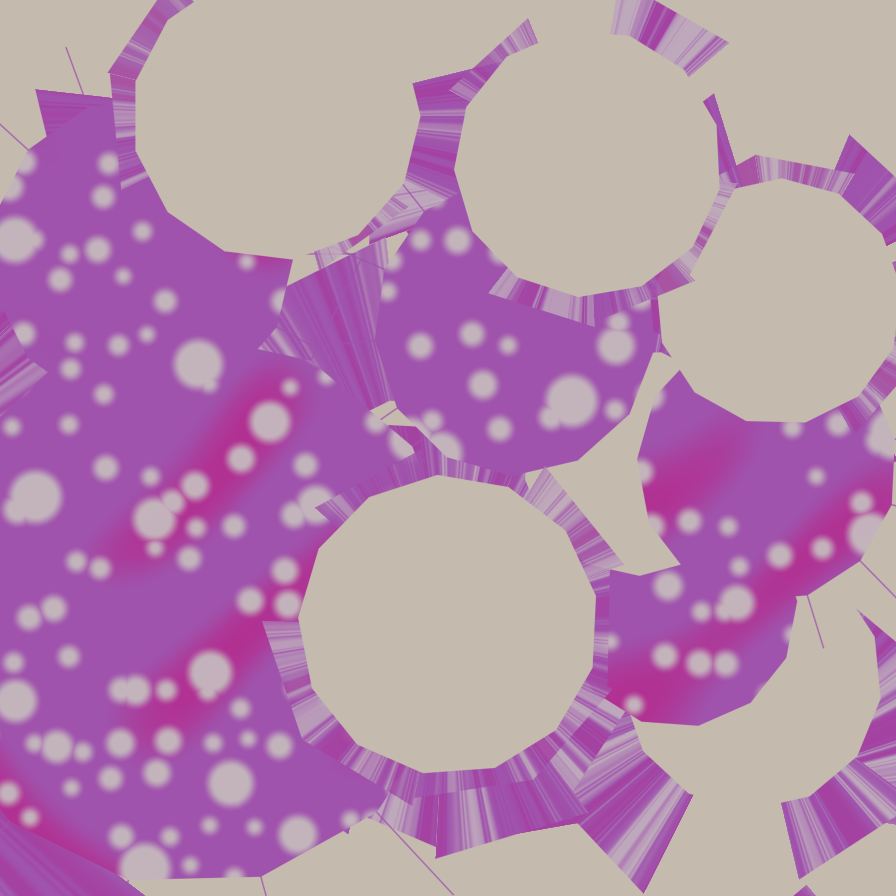
Give the GLSL for this background, as a Shadertoy shader.

```glsl
// Spotted violet polygon crescents, bitten by plain discs, with streaked fans between them
const float TAU = 6.2831853;
const vec3 BEIGE = vec3(.77, .73, .68);
const vec3 VIOLET = vec3(.625, .325, .675);
const vec3 MAGENTA = vec3(.71, .16, .55);
const vec3 LILAC = vec3(.745, .66, .735);

float hash(vec2 p) {
    return fract(sin(dot(p, vec2(127.1, 311.7))) * 4375.85);
}

vec2 heading(float a) {
    return vec2(cos(a), sin(a));
}

// Antialiased coverage of a signed distance
float cover(float d) {
    float w = .75 / iResolution.y;
    return 1. - smoothstep(-w, w, d);
}

// Offset from the middle of the nearest side, as an angle
float sideAngle(vec2 q, float sides, float turn) {
    return (fract(atan(q.y, q.x) / TAU * sides + turn) - .5) * TAU / sides;
}

float polygon(vec2 q, float r, float turn) {
    return length(q) * cos(sideAngle(q, 13., turn)) - r;
}

// Soft round spots on two cellular grids
float spots(vec2 p) {
    float s = 0.;
    for (int k = 0; k < 2; k++) {
        float size = k == 0 ? .05 : .095;
        vec2 cell = floor(p / size);
        for (int y = -1; y <= 1; y++)
        for (int x = -1; x <= 1; x++) {
            vec2 id = cell + vec2(x, y);
            vec2 jitter = vec2(hash(id + 3.1), hash(id + 17.7));
            vec2 q = p - (id + .15 + .7 * jitter) * size;
            float r = size * mix(.16, .31, hash(id + 41.3));
            float on = step(.45, hash(id + 8.9 + size));
            s = max(s, on * (1. - smoothstep(r - .007, r + .007, length(q))));
        }
    }
    return s;
}

// Violet skin with magenta glows and pale spots
vec3 skin(vec2 p) {
    float wave = sin(13. * p.x + 2. * sin(9. * p.y)) * sin(15. * p.y + 1.5 * sin(11. * p.x));
    vec3 c = mix(VIOLET, MAGENTA, .85 * smoothstep(.25, 1.1, wave));
    return mix(c, vec3(.77, .725, .74), .95 * spots(p));
}

// Radial streaks in straight-ended sectors around a hub
vec4 fan(vec2 q, float r, float reach, float seed) {
    float a = atan(q.y, q.x), len = length(q);
    float turn = fract(a / TAU + seed * .37) * 9.;
    float id = floor(turn), f = fract(turn);
    float h = hash(vec2(id, seed));
    float outer = r * (1. + reach * mix(.35, 1., hash(vec2(id, seed + 5.))));
    float d = len * cos((f - .5) * TAU / 9.) - outer;
    d = max(d, -min(f, 1. - f) * TAU / 9. * len);
    float streak = .5 + .28 * sin(a * 13. + seed) + .2 * sin(a * 41. + 2. * sin(a * 23.))
                 + .1 * sin(a * 157. + 3. * sin(a * 59.));
    vec3 c = mix(VIOLET, LILAC, smoothstep(.35, 1., streak + .5 * (hash(vec2(id, seed + 9.)) - .5)));
    c = mix(c, vec3(.65, .24, .62), smoothstep(.45, .1, streak) * .8);
    return vec4(c, cover(d) * step(.42, h));
}

void mainImage(out vec4 fragColor, in vec2 fragCoord) {
    vec2 p = fragCoord / iResolution.y;
    vec3 col = BEIGE;

    // Pass 0 lays fans and hairlines, pass 1 lays crescents and their bites
    for (int pass = 0; pass < 2; pass++)
    for (int i = 0; i < 5; i++) {
        // Small crescents follow an arc around the large last one
        bool large = i == 4;
        float k = float(3 - i);
        float arc = 1.7 * exp(-.8 * k) - .05 * k;
        float away = .4 + .29 * sin(k * k * .29);
        vec2 center = vec2(.21, .32) + (large ? vec2(0) : away * heading(arc));
        float r = large ? .3 : .165 - .012 * k;
        vec2 toBite = heading(large ? -.06 : .8 + .35 * k);
        float biteR = large ? .163 : r * .95;
        vec2 biteQ = p - center - toBite * r * (large ? .97 : 1.3);
        vec2 q = (p - center) * vec2(1., .97 + .03 * sin(k * 5.));
        float seed = k + 2.;

        if (pass == 0) {
            vec4 streaks = fan(biteQ, biteR, .75, seed);
            col = mix(col, streaks.rgb, streaks.a);

            // Far hub on the side opposite the bite
            vec2 hubQ = p - center + toBite * r * 1.7;
            streaks = fan(hubQ, r, 1.1, seed + 20.);
            col = mix(col, streaks.rgb, streaks.a);
            col = mix(col, BEIGE, cover(polygon(hubQ, r, .3)));

            // Hairlines leaving the corners
            float corner = TAU / 26. - abs(sideAngle(q, 13., k * .3));
            float line = max(length(q) * sin(corner) - .0008, length(q) - r * 1.45);
            col = mix(col, VIOLET, .8 * cover(line));
        } else {
            col = mix(col, skin(p), cover(polygon(q, r, k * .3)));
            vec4 rim = fan(biteQ, biteR, .2, seed + 40.);
            col = mix(col, rim.rgb, rim.a * .85);
            col = mix(col, BEIGE, cover(polygon(biteQ, biteR, k * .4)));
        }
    }
    fragColor = vec4(col, 1.);
}
```
